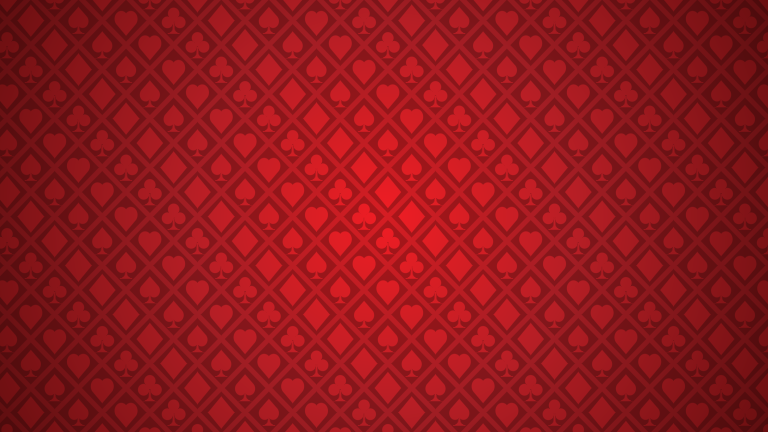
Write a WebGL 1 fragment shader that draws this pattern.

```glsl
precision highp float;
// Card-table cloth: a diagonal trellis whose cells hold the four card suits.
// The plane is turned into lattice cells, each diagonal of cells takes one suit
// drawn by distance functions, and a radial glow lights the whole cloth.

uniform vec2 u_resolution;

// Lengths are in canvas heights, measured from the canvas centre.
const vec2 PITCH = vec2(0.1102, 0.1134);   // full width and height of a cell
const vec2 ANCHOR = vec2(0.009, -0.058);   // centre of cell (0, 0), a club
const float BAR_HALF = 0.072;              // half a trellis bar, in cell sides
const vec2 DIAMOND_HALF = vec2(0.28, 0.33);

const vec3 GLOW_CORE = vec3(0.94, 0.115, 0.14);
const vec3 GLOW_MID = vec3(0.715, 0.118, 0.145);
const vec3 GLOW_RIM = vec3(0.41, 0.055, 0.062);
const float MID_RADIUS = 0.45;
const float RIM_RADIUS = 1.03;
const vec3 GROUND_TINT = vec3(0.71, 0.74, 0.72);
const vec3 BAR_TINT = vec3(0.89, 0.98, 0.97);

// Heart with its tip at the origin, about 1.2 wide and 1.1 tall.
float heartShape(vec2 p) {
  p.x = abs(p.x);
  if (p.x + p.y > 1.0) return length(p - vec2(0.25, 0.75)) - 0.3536;
  vec2 toNotch = p - vec2(0.0, 1.0);
  vec2 toSide = p - 0.5 * max(p.x + p.y, 0.0);
  float d = sqrt(min(dot(toNotch, toNotch), dot(toSide, toSide)));
  return d * sign(p.x - p.y);
}

// Stem that flares into a foot, shared by club and spade.
float stemShape(vec2 p) {
  float t = clamp((-0.11 - p.y) / 0.16, 0.0, 1.0);
  float side = abs(p.x) - (0.02 + 0.12 * t * t * t * t);
  return max(side * 0.7, abs(p.y + 0.15) - 0.12);
}

float heartSuit(vec2 p) {
  return heartShape((p + vec2(0.0, 0.31)) / vec2(0.40, 0.46)) * 0.42;
}

float spadeSuit(vec2 p) {
  vec2 flipped = vec2(p.x, 0.28 - p.y);
  float leaf = heartShape(flipped / vec2(0.35, 0.39)) * 0.36;
  return min(leaf, stemShape(p));
}

float clubSuit(vec2 p) {
  float top = length(p - vec2(0.0, 0.145)) - 0.12;
  float sides = length(vec2(abs(p.x), p.y) - vec2(0.13, -0.035)) - 0.12;
  float core = length(p - vec2(0.0, 0.03)) - 0.06;
  return min(min(top, sides), min(core, stemShape(p)));
}

float diamondSuit(vec2 p) {
  vec2 slope = 1.0 / DIAMOND_HALF;
  return (dot(abs(p), slope) - 1.0) / length(slope);
}

float suitDistance(vec2 p, float diagonal) {
  float suit = mod(diagonal + 0.5, 4.0);
  if (suit < 1.0) return clubSuit(p);
  if (suit < 2.0) return diamondSuit(p);
  if (suit < 3.0) return spadeSuit(p);
  return heartSuit(p);
}

float coverage(float d, float softness) {
  return 1.0 - smoothstep(-softness, softness, d);
}

vec3 glow(float r) {
  vec3 inner = mix(GLOW_CORE, GLOW_MID, clamp(r / MID_RADIUS, 0.0, 1.0));
  float outer = clamp((r - MID_RADIUS) / (RIM_RADIUS - MID_RADIUS), 0.0, 1.0);
  return mix(inner, GLOW_RIM, outer);
}

void main() {
  vec2 p = (gl_FragCoord.xy - 0.5 * u_resolution) / u_resolution.y;
  float softness = 0.7 / (u_resolution.y * PITCH.x);

  // Diagonal lattice coordinates: one unit per cell side.
  vec2 grid = (p - ANCHOR) / PITCH;
  vec2 lattice = vec2(grid.x + grid.y, grid.x - grid.y);
  vec2 cell = floor(lattice + 0.5);
  vec2 offset = lattice - cell;
  vec2 local = 0.5 * vec2(offset.x + offset.y, offset.x - offset.y);

  // Trellis bars follow the cell edges.
  float edge = 0.5 - max(abs(offset.x), abs(offset.y));
  float bar = coverage(edge - BAR_HALF, softness * 1.4);
  float suit = coverage(suitDistance(local, cell.x), softness);

  vec3 tint = mix(GROUND_TINT, BAR_TINT, bar);
  tint = mix(tint, vec3(1.0), suit);
  gl_FragColor = vec4(glow(length(p)) * tint, 1.0);
}
```
